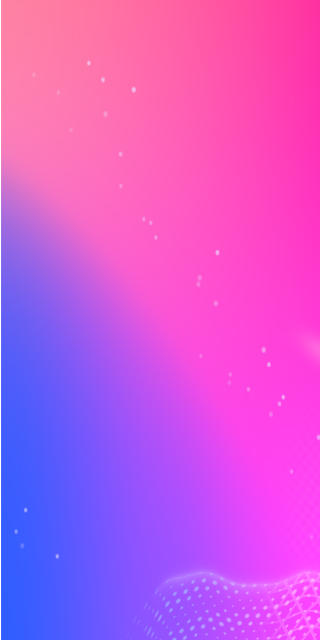
Reproduce this background procedurally as a Shadertoy shader.

```glsl
// A pink to blue gradient parted by a soft curved diagonal, with scattered sparkles
// and a glowing dotted wave at the lower right. Built from exponential falloffs,
// layered sines, a staggered dot lattice and a hashed sparkle loop.

vec2 hash2(float n) {
    return fract(sin(vec2(n * 12.99, n * 78.23) + 1.7) * 4375.85);
}

vec3 backdrop(vec2 uv) {
    // Warm side: coral at the top left, hot pink at the right, magenta below
    float green = mix(0.26, 0.51 - 0.12 * uv.x - 0.2 * uv.x * uv.x, smoothstep(0.1, 0.9, uv.y));
    vec3 warm = vec3(1.0, green, 1.07 - 0.5 * uv.y + 0.06 * uv.y * uv.y);

    // Cool side: blue at the left, turning violet and magenta to the right
    vec3 cool = mix(vec3(0.18, 0.37, 1.0), vec3(0.55, 0.33, 1.0), smoothstep(0.0, 0.55, uv.x));
    cool = mix(cool, vec3(0.95, 0.27, 1.0), smoothstep(0.5, 1.0, uv.x));

    // Depth under the curved diagonal, rounded at its edge
    float depth = 0.76 - 0.35 * uv.x - 0.32 * uv.x * uv.x - uv.y;
    depth = 0.5 * (depth + sqrt(depth * depth + 0.0006));
    return mix(warm, cool, 1.0 - exp(-5.5 * depth));
}

// Height of the wave crest, in canvas widths
float crestHeight(float x) {
    float ripple = 0.2 + 0.02 * sin(17.5 * (x - 0.53)) + 0.004 * sin(41.0 * x);
    return ripple * smoothstep(0.32, 0.54, x);
}

// Smooth line where the coordinate crosses a whole number
float gridLine(float t, float width) {
    float d = abs(fract(t + 0.5) - 0.5);
    return 1.0 - smoothstep(width * 0.4, width, d);
}

vec3 addWave(vec3 color, vec2 p, float pixel) {
    float depth = crestHeight(p.x) - p.y;
    float inside = smoothstep(0.0, 0.02, depth);
    float reach = smoothstep(0.36, 0.54, p.x);

    // Crest glow: short fade above, longer fade below
    float glow = exp(-abs(depth - 0.012) / (depth > 0.012 ? 0.022 : 0.011));
    vec3 glowColor = mix(vec3(0.76, 0.58, 1.0), vec3(1.0, 0.58, 0.98), smoothstep(0.6, 1.0, p.x));
    color = mix(color, glowColor, 0.65 * glow * smoothstep(0.46, 0.56, p.x));

    // Staggered dots that lean with depth
    vec2 q = vec2(p.x + 0.25 * depth, depth) / vec2(0.034, 0.024);
    float row = floor(q.y);
    vec2 cell = vec2(fract(q.x + 0.5 * mod(row, 2.0)), fract(q.y)) - 0.5;
    float size = 0.0045 + 0.0025 * sin(row * 1.3 + p.x * 19.0);
    float dots = 1.0 - smoothstep(size - pixel, size + pixel, length(cell * vec2(0.034, 0.024)));
    vec3 dotColor = mix(vec3(0.62, 0.68, 1.0), vec3(1.0, 0.72, 1.0), smoothstep(0.5, 0.95, p.x));
    color = mix(color, dotColor, 0.75 * dots * inside * reach);

    // Triangular mesh toward the corner
    float width = 0.07 + pixel * 12.0;
    float mesh = max(gridLine(q.y * 0.5 + 0.25, width),
                 max(gridLine(q.x * 0.5 + q.y * 0.25, width), gridLine(q.x * 0.5 - q.y * 0.25, width)));
    return mix(color, vec3(1.0, 0.68, 1.0), 0.4 * mesh * inside * smoothstep(0.78, 0.94, p.x));
}

vec3 addSparkles(vec3 color, vec2 p, float pixel) {
    for (int i = 0; i < 32; i++) {
        float n = float(i) + 1.0;
        vec2 rnd = hash2(n);
        vec2 center = vec2(fract(n * 0.618 + 0.12 * rnd.x), 0.2 + 1.66 * fract(n * 0.383 + 0.2 * rnd.y));
        float radius = 0.0045 + 0.002 * rnd.x;
        float d = length((p - center) * vec2(1.0, 0.75));
        float spark = 1.0 - smoothstep(radius - pixel, radius + pixel, d);
        color = mix(color, vec3(0.92, 0.85, 1.0), spark * (0.2 + 0.5 * rnd.y));
    }
    return color;
}

void mainImage(out vec4 fragColor, in vec2 fragCoord) {
    vec2 uv = fragCoord / iResolution.xy;
    vec2 p = uv * vec2(1.0, 2.0);
    float pixel = 1.0 / iResolution.x;

    vec3 color = backdrop(uv);

    // Pale wisp at the right edge, with a faint haze under it
    vec2 w = p - vec2(1.01, 0.9);
    w.y += 0.5 * w.x;
    color = mix(color, vec3(1.0, 0.58, 0.88), 0.5 * exp(-dot(w * w, vec2(220.0, 600.0))));
    float haze = smoothstep(0.82, 1.0, p.x) * smoothstep(0.18, 0.3, p.y) * smoothstep(0.85, 0.4, p.y);
    float grain = 0.5 + 0.5 * sin(p.x * 190.0 + 3.0 * sin(p.y * 14.0)) * sin(p.y * 150.0);
    color = mix(color, vec3(1.0, 0.5, 0.95), 0.2 * haze * grain);

    color = addWave(color, p, pixel);
    color = addSparkles(color, p, pixel);

    // Thin white margin at the left
    color = mix(vec3(1.0), color, smoothstep(0.002, 0.002 + pixel, uv.x));
    fragColor = vec4(clamp(color, 0.0, 1.0), 1.0);
}
```
